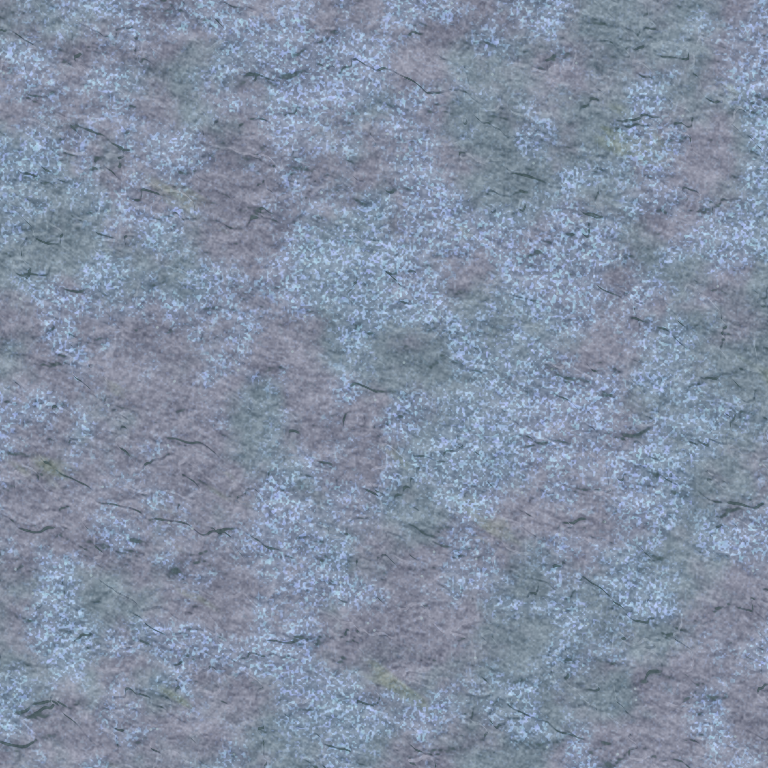
Reproduce this texture procedurally as a Shadertoy shader.

```glsl
float hash(vec2 p) {
    vec3 q = fract(vec3(p.xyx) * 0.1031);
    q += dot(q, q.yzx + 33.33);
    return fract((q.x + q.y) * q.z);
}

float noise(vec2 p) {
    vec2 cell = floor(p), f = fract(p);
    f = f * f * (3.0 - 2.0 * f);
    float bottom = mix(hash(cell), hash(cell + vec2(1, 0)), f.x);
    float top = mix(hash(cell + vec2(0, 1)), hash(cell + vec2(1, 1)), f.x);
    return mix(bottom, top, f.y);
}

float fbm(vec2 p, int octaves, float gain) {
    float sum = 0.0, amplitude = 0.5;
    for (int i = 0; i < octaves; i++) {
        sum += amplitude * noise(p);
        p = mat2(1.6, 1.2, -1.2, 1.6) * p + 17.3;
        amplitude *= gain;
    }
    return sum;
}

// Broken shelves of rock with a thin steep edge
float ledges(vec2 p, float scale) {
    vec2 q = p * scale;
    float field = noise(q) + 0.45 * noise(q * 2.3 + 8.0) + 0.25 * noise(q * 5.1 + 3.0);
    float presence = smoothstep(0.35, 0.70, noise(q * 0.9 + 41.0));
    return smoothstep(0.82, 0.89, field) * presence;
}

float rockHeight(vec2 uv) {
    vec2 p = vec2(0.85 * uv.x + 0.10 * uv.y, 0.28 * uv.x + 1.10 * uv.y);
    p += 0.012 * vec2(noise(uv * 27.0), noise(uv * 27.0 + 60.0));
    return 2.7 * fbm(p * 15.0, 5, 0.56)
         + 0.26 * ledges(p, 13.0)
         + 0.20 * ledges(p + 5.0, 25.0);
}

void mainImage(out vec4 fragColor, in vec2 fragCoord) {
    vec2 uv = fragCoord / iResolution.y;

    // Relief lit from the upper left
    vec2 toLight = 0.0036 * vec2(-0.45, 0.9);
    float slope = rockHeight(uv) - rockHeight(uv + toLight);
    float lit = clamp(slope, -0.20, 0.13);
    float crevice = smoothstep(0.12, 0.27, -slope);

    // Mineral stains
    float pinkness = smoothstep(0.36, 0.60, fbm(uv * 9.0 + 20.0, 5, 0.55));
    vec3 color = mix(vec3(0.465, 0.525, 0.575), vec3(0.510, 0.523, 0.590), pinkness);
    color += 0.09 * (fbm(uv * 14.0 + 70.0, 5, 0.6) - 0.55);

    // Rare olive streaks
    vec2 streak = vec2(uv.x + 0.4 * uv.y, 2.0 * uv.y + uv.x);
    float olive = smoothstep(0.70, 0.80, fbm(streak * 7.0 + 31.0, 4, 0.53));
    color = mix(color, vec3(0.50, 0.55, 0.50), 0.6 * olive);

    // Pale blue crystals gathered in small ragged patches
    float patches = smoothstep(0.50, 0.76, fbm(uv * 13.0 + 90.0, 6, 0.60));
    float crystal = 0.5 * noise(uv * 270.0) + 0.5 * noise(uv * 410.0 + 12.0);
    float sparkle = smoothstep(0.50, 0.86, crystal + 0.10 * patches);
    vec3 crystalColor = mix(vec3(0.62, 0.76, 0.83), vec3(0.64, 0.70, 0.90), noise(uv * 150.0 + 5.0));
    color = mix(color, vec3(0.49, 0.57, 0.68), 0.45 * patches);
    color = mix(color, crystalColor, sparkle * mix(0.20, 0.95, patches));

    color += lit * vec3(0.50, 0.49, 0.48);

    // Fine grain, isolated light grains and shadowed cracks
    float grain = noise(uv * 230.0 + 7.0) + noise(uv * 390.0 + 3.0) - 1.0;
    color += 0.085 * grain;
    vec2 dotCell = floor(uv * 130.0);
    vec2 dotCenter = 0.3 + 0.4 * vec2(hash(dotCell + 9.0), hash(dotCell + 27.0));
    float dotShape = 1.0 - smoothstep(0.10, 0.34, length(fract(uv * 130.0) - dotCenter));
    color = mix(color, vec3(0.69, 0.77, 0.79), 0.6 * dotShape * step(0.994, hash(dotCell + 3.0)));
    color = mix(color, vec3(0.27, 0.34, 0.35) + 0.05 * grain, 0.75 * crevice);

    fragColor = vec4(clamp(color, 0.0, 1.0), 1.0);
}
```
